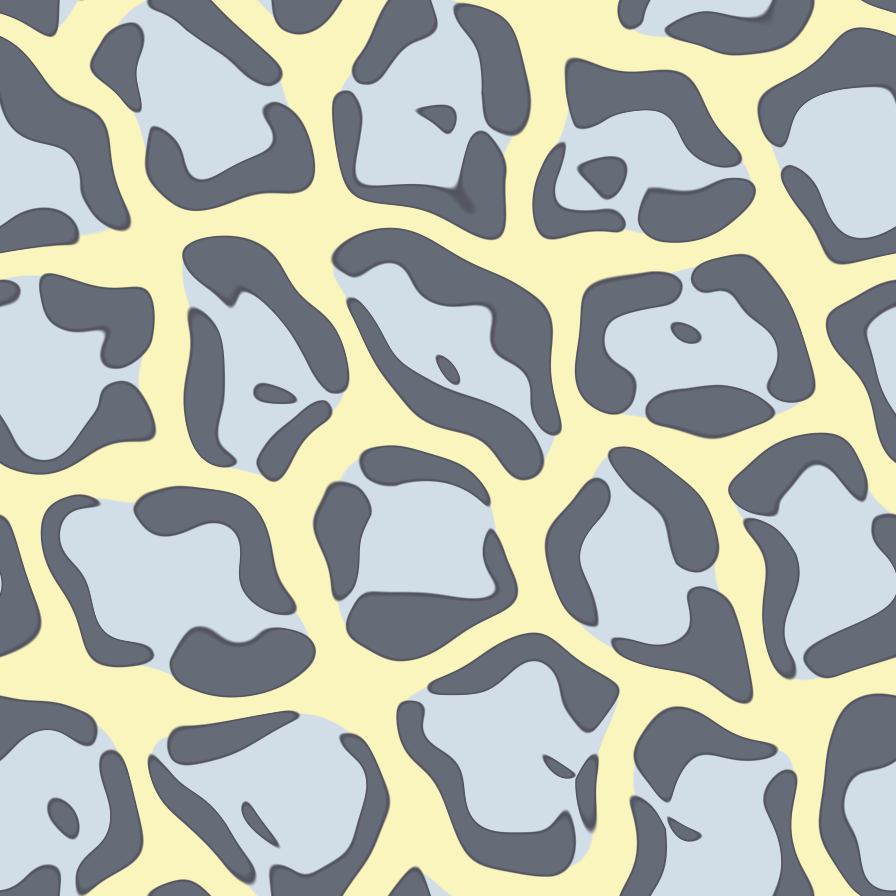
A Shadertoy shader for this pattern:

```glsl
// Seamless leopard rosettes: dark broken rings around pale blue hearts on cream.
// A wrapped cellular noise gives each rosette a rounded outline; rays cut its
// ring into lobes, and layered sines bend every contour.

#define CELLS 4.0      // rosettes per side, even so that staggered rows wrap
#define JITTER 0.56    // scatter of the rosette centres
#define SKEW 0.13      // stretch towards the lower right
#define GAP 0.062      // half of the cream space between rosettes
#define CORE 0.225     // depth at which the ring gives way to the heart
#define CUT 0.045      // largest half width of a cut through the ring
#define ROUND 0.12     // softness of the lobe ends
#define CORNER 15.0    // sharpness of the outline corners
#define WARP 0.042     // bending of the contours
#define SPECKS 0.5     // share of hearts with a speck

const float TAU = 6.2831853;
const vec3 CREAM = vec3(0.98, 0.955, 0.74);
const vec3 ICE   = vec3(0.82, 0.87, 0.91);
const vec3 SLATE = vec3(0.40, 0.42, 0.47);
const vec3 RIM   = vec3(0.32, 0.33, 0.37);

vec3 hash(vec2 cell, float seed) {
    vec3 q = fract((mod(cell, CELLS).xyx + seed) * vec3(0.1031, 0.1030, 0.0973));
    q += dot(q, q.yxz + 33.33);
    return fract((q.xxy + q.yzz) * q.zyx);
}

// Sine wave with whole numbers of periods across the canvas
float ripple(vec2 uv, vec2 periods, float phase) {
    return sin(TAU * dot(uv, periods) + phase);
}

float smoothMax(float a, float b, float k) {
    float h = max(k - abs(a - b), 0.0);
    return max(a, b) + h * h / (4.0 * k);
}

// Skewed vector from p to the centre of a cell
vec2 toCentre(vec2 p, vec2 cell) {
    vec2 stagger = vec2(0.5 * mod(cell.y, 2.0) - 0.25, 0.0);
    vec2 v = cell + 0.5 + stagger + JITTER * (hash(cell, 5.3).xy - 0.5) - p;
    return v + SKEW * v.yx;
}

// Rounded distance to the cell border; also returns the owning cell and offset
float cellDepth(vec2 p, out vec2 owner, out vec2 nearest) {
    vec2 base = floor(p);
    float best = 1e3;
    for (int j = -2; j <= 2; j++)
    for (int i = -2; i <= 2; i++) {
        vec2 cell = base + vec2(i, j);
        vec2 v = toCentre(p, cell);
        if (dot(v, v) < best) { best = dot(v, v); nearest = v; owner = cell; }
    }
    float sum = 0.0;
    for (int j = -2; j <= 2; j++)
    for (int i = -2; i <= 2; i++) {
        vec2 v = toCentre(p, base + vec2(i, j));
        vec2 across = v - nearest;
        if (dot(across, across) > 1e-4)
            sum += exp(-CORNER * dot(0.5 * (v + nearest), normalize(across)));
    }
    return -log(sum) / CORNER;
}

// Signed distance to the rays that break the ring, positive inside a cut
float ringCuts(vec2 v, vec2 cell) {
    vec3 rnd = hash(cell, 17.9);
    float count = 2.0 + step(0.5, rnd.y);
    float cut = -1.0;
    for (float i = 0.0; i < count; i++) {
        vec3 r = hash(cell, 31.7 + 7.3 * i);
        float angle = TAU * (rnd.x + (i + 0.45 * (r.x - 0.5)) / count);
        vec2 ray = vec2(cos(angle), sin(angle));
        float width = CUT * mix(0.15, 1.0, r.y);
        cut = max(cut, width - length(v - ray * max(dot(v, ray), 0.0)));
    }
    return cut;
}

// Small slanted, slightly bent bean
float speckShape(vec2 v, vec2 cell) {
    vec3 r = hash(cell, 71.3);
    float angle = mix(-1.5, -0.3, r.y);
    vec2 axis = vec2(cos(angle), sin(angle));
    vec2 q = vec2(dot(v, axis), dot(v, vec2(-axis.y, axis.x)));
    q.y += (r.z - 0.5) * 8.0 * q.x * q.x;
    float size = mix(0.04, 0.055, r.z);
    return r.x < SPECKS ? length(q * vec2(0.5, 1.0)) - size : 1.0;
}

void mainImage(out vec4 fragColor, in vec2 fragCoord) {
    vec2 uv = fragCoord / iResolution.xy;
    float px = CELLS / iResolution.y;

    // Bent cellular field
    vec2 bend = vec2(ripple(uv, vec2(2, 5), 0.7) + 0.5 * ripple(uv, vec2(8, -4), 2.1),
                     ripple(uv, vec2(5, -3), 4.2) + 0.5 * ripple(uv, vec2(4, 8), 1.3));
    vec2 cell, nearest;
    float depth = cellDepth(uv * CELLS + WARP * bend, cell, nearest);
    vec2 v = -nearest;

    // Ring between outline and an off-centre heart, broken by the cuts
    vec2 shift = hash(cell, 47.1).xy - 0.5;
    float wobble = 0.024 * ripple(uv, vec2(7, 3), 1.9) + 0.018 * ripple(uv, vec2(-5, 9), 0.4);
    float heart = depth - CORE + wobble + 0.35 * dot(v, shift);
    float ring = smoothMax(GAP - depth, heart, 0.03);
    ring = smoothMax(ring, ringCuts(v, cell), ROUND);
    float dark = min(ring, speckShape(v - 0.1 * shift, cell));

    // Pale fill stays just inside the outline
    float pale = GAP + 0.022 - depth;
    vec3 color = mix(CREAM, ICE, smoothstep(px, -px, pale));
    vec3 ink = mix(RIM, SLATE, smoothstep(0.004, 0.014, -dark));
    color = mix(color, ink, smoothstep(0.8 * px, -0.8 * px, dark));
    fragColor = vec4(color, 1.0);
}
```
